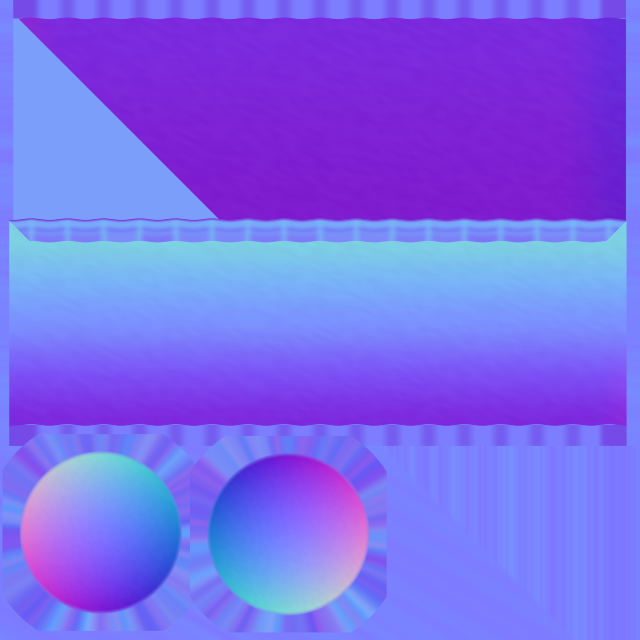
Reproduce this texture map procedurally as a Shadertoy shader.

```glsl
// Tangent-space normal map of a drum: two unrolled wall panels, a seamed
// bevel between them, two round caps, and padding smeared outward as streaks.
// Parts are layered by box and circle masks; q runs downward from the top left.

const vec3 FLAT = vec3(0.485, 0.495, 1.0);
const vec3 SEAM_DARK = vec3(0.45, 0.33, 0.92);
const vec3 STRIP_END = vec3(0.46, 0.29, 0.90);
const vec3 PANEL_TOP = vec3(0.485, 0.165, 0.87);
const vec3 PANEL_LOW = vec3(0.495, 0.11, 0.81);
const vec3 SKY = vec3(0.47, 0.70, 0.97);
const vec3 CYAN = vec3(0.49, 0.82, 0.885);
const vec3 AZURE = vec3(0.48, 0.58, 0.995);
const vec3 VIOLET = vec3(0.485, 0.33, 0.97);
const vec3 PURPLE = vec3(0.49, 0.16, 0.87);

const vec4 UPPER = vec4(0.0208, 0.0286, 0.978, 0.3425);  // left, top, right, bottom
const vec4 LOWER = vec4(0.0145, 0.345, 0.979, 0.664);
const float BAND_LOW = 0.3776;
const float STRIP_LOW = 0.6966;
const float SEAM_STEP = 0.0564;
const float SEAM_START = 0.1055;
const vec2 CAP_A = vec2(0.1575, 0.832);
const vec2 CAP_B = vec2(0.4505, 0.8346);
const float CAP_RADIUS = 0.125;
const float HALO_HALF = 0.1536;
const float HALO_RADIUS = 0.182;

float aa;

float hash(vec2 p) {
    p = fract(p * vec2(0.1031, 0.1137));
    p += dot(p, p.yx + 33.33);
    return fract((p.x + p.y) * p.x * 7.31);
}

float noise(vec2 p) {
    vec2 i = floor(p), f = fract(p);
    f = f * f * (3.0 - 2.0 * f);
    return mix(mix(hash(i), hash(i + vec2(1, 0)), f.x),
               mix(hash(i + vec2(0, 1)), hash(i + vec2(1, 1)), f.x), f.y);
}

float inside(float d) { return smoothstep(aa, -aa, d); }

float box(vec2 q, vec4 r) {
    vec2 d = max(r.xy - q, q - r.zw);
    return inside(max(d.x, d.y));
}

// Distance to the nearest seam, 0 to 0.5 of a step
float seamDist(float x) {
    float f = fract((x - SEAM_START) / SEAM_STEP);
    return min(f, 1.0 - f);
}

// Padding: sideways smears at the margins, downward smears at lower right
vec3 padding(vec2 q) {
    float side = noise(vec2(q.y * 45.0, 3.0)) * 0.7 + noise(vec2(q.y * 190.0, 8.0)) * 0.3;
    vec3 c = FLAT + vec3(-0.03, 0.09, 0.0) * (side - 0.35) * step(q.y, STRIP_LOW);
    float wedge = smoothstep(-0.008, 0.012, q.x - q.y + 0.105);
    float down = noise(vec2(q.x * 65.0, 21.0)) * 0.6 + noise(vec2(q.x * 240.0, 5.0)) * 0.4;
    float low = step(STRIP_LOW, q.y);
    c += vec3(-0.03, 0.13, 0.0) * (down - 0.42) * wedge * low;
    float slant = noise(vec2((q.y - 0.6 * q.x) * 60.0, 2.0));
    return c + vec3(-0.02, 0.05, 0.0) * (slant - 0.4) * (1.0 - wedge) * low;
}

// Scalloped strip of soft folds, closed by a purple block at each end
vec3 strip(float x) {
    vec3 c = mix(SEAM_DARK, FLAT, 0.2 + 0.8 * smoothstep(0.02, 0.36, seamDist(x)));
    float ends = smoothstep(0.435, 0.45, abs(x - 0.498));
    return mix(c, STRIP_END, ends);
}

vec3 lowerWall(float y) {
    vec3 c = mix(CYAN, SKY, smoothstep(0.37, 0.45, y));
    c = mix(c, AZURE, smoothstep(0.43, 0.505, y));
    c = mix(c, VIOLET, smoothstep(0.49, 0.595, y));
    return mix(c, PURPLE, smoothstep(0.565, 0.665, y));
}

// Bevel: bright upper lip, a darker groove, tinted tiles and light seams
vec3 bevel(vec2 q) {
    float v = (q.y - UPPER.w) / (BAND_LOW - UPPER.w);
    float tile = hash(vec2(floor((q.x - SEAM_START) / SEAM_STEP) + 40.0, 7.0));
    vec3 c = mix(vec3(0.47, 0.56, 0.98), vec3(0.49, 0.46 + 0.1 * tile, 0.97), smoothstep(0.6, 0.85, v));
    c = mix(c, SKY, 0.75 * exp(-pow((v - 0.22) / 0.16, 2.0)));
    c = mix(c, vec3(0.44, 0.47, 0.94), 0.6 * exp(-pow((v - 0.48) / 0.09, 2.0)));
    c = mix(c, vec3(0.47, 0.73, 0.96), 0.6 * exp(-pow(seamDist(q.x) / 0.11, 2.0)));
    return mix(PANEL_LOW, c, smoothstep(-0.04, 0.13, v));
}

// Padding around a cap: coloured rays in a circle clipped by a square
vec3 halo(vec3 under, vec2 d, float seed) {
    float a = atan(d.y, d.x);
    vec2 ring = vec2(cos(a), sin(a));
    float ray = noise(ring * 7.0 + seed), fine = noise(ring * 16.0 + seed * 2.0);
    vec3 c = vec3(0.46, 0.47, 0.96) + vec3(0.18, 0.0, -0.03) * (fine - 0.5)
           + vec3(-0.05, 0.38, 0.05) * (ray - 0.48);
    float edge = max(length(d) - HALO_RADIUS, max(abs(d.x), abs(d.y)) - HALO_HALF);
    return mix(under, c, inside(edge));
}

// Domed cap; facing +1 or -1 turns the normals around
vec3 cap(vec3 under, vec2 d, float facing) {
    vec2 n = d / CAP_RADIUS;
    float r = length(n);
    vec2 tilt = -n * facing * (0.31 + 0.08 * r);
    float grain = noise(vec2(d.x + d.y, d.y - d.x) * vec2(90.0, 220.0)) - 0.5;
    vec3 c = vec3(vec2(0.5, 0.47) + tilt + 0.015 * grain, 1.0 - 0.18 * r * r);
    c = mix(c, vec3(0.49, 0.50, 0.96), 0.55 * smoothstep(0.96, 1.01, r));
    return mix(under, c, smoothstep(0.0025 + aa, -aa, length(d) - CAP_RADIUS));
}

void mainImage(out vec4 fragColor, in vec2 fragCoord) {
    vec2 q = fragCoord / iResolution.xy;
    q.y = 1.0 - q.y;
    aa = 0.6 / iResolution.y;
    float wave = 0.0012 * cos(6.2832 * (q.x - SEAM_START) / SEAM_STEP);
    float grain = noise(vec2(q.x + q.y, q.y - 0.5 * q.x) * vec2(45.0, 130.0)) - 0.5;
    vec3 col = padding(q);

    // Fold strips above and below the walls
    vec3 folds = strip(q.x);
    col = mix(col, folds, box(q, vec4(UPPER.x, -0.1, UPPER.z, UPPER.y)));
    col = mix(col, folds, box(q, vec4(LOWER.x, LOWER.w, LOWER.z, STRIP_LOW)));

    // Upper wall, redder at its left end and bluer at its right
    vec3 wall = mix(PANEL_TOP, PANEL_LOW, smoothstep(0.03, 0.34, q.y));
    wall += vec3(0.055, -0.01, -0.04) * smoothstep(0.095, 0.03, q.x);
    wall += vec3(-0.085, 0.01, 0.0) * smoothstep(0.87, 0.97, q.x);
    wall += vec3(0.012, 0.025, 0.01) * grain;
    vec2 bent = q + vec2(0.0, wave);
    float notch = inside(0.302 + q.y - 0.323 - q.x + 0.0208);
    float upper = box(bent, UPPER);
    col = mix(col, mix(vec3(0.48, 0.62, 0.98), wall, notch), upper);

    // Lower wall, then the bevel as a trapezoid over its top
    vec3 shade = lowerWall(q.y) + vec3(0.01, 0.025, 0.01) * grain;
    shade.r += 0.05 * smoothstep(0.93, 0.98, q.x) * smoothstep(0.5, 0.65, q.y);
    col = mix(col, shade, box(q + vec2(0.0, wave * step(0.5, q.y)), LOWER));
    float inset = max(q.y - LOWER.y, 0.0);
    vec4 band = vec4(LOWER.x + inset, UPPER.w, LOWER.z - inset, BAND_LOW);
    col = mix(col, bevel(bent), box(bent, band));

    // Round caps with their padding
    col = halo(col, q - CAP_A, 3.0);
    col = halo(col, q - CAP_B, 19.0);
    col = cap(col, q - CAP_A, 1.0);
    col = cap(col, q - CAP_B, -1.0);
    fragColor = vec4(clamp(col, 0.0, 1.0), 1.0);
}
```
